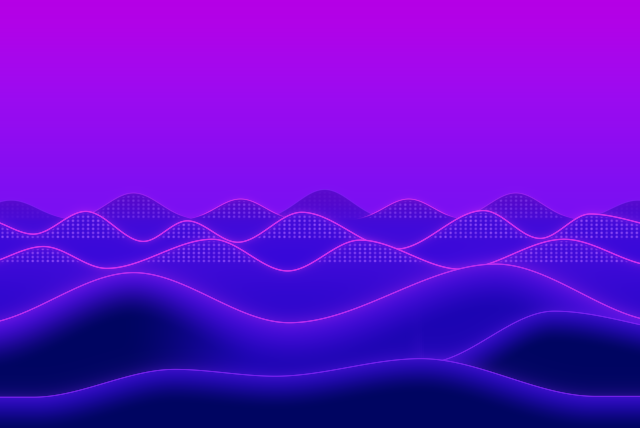
A WebGL 2 fragment shader for this background:

```glsl
#version 300 es
precision highp float;
// Neon wave hills under a violet sky: smooth ridges are stacked back to front.
// Each ridge eases between crests and troughs, then gets a fill, a glowing rim
// and, on the distant hills, a dotted crest. Canvas units are 150 by 100.
uniform vec2 u_resolution;
out vec4 outColor;

const vec3 PINK = vec3(0.86, 0.20, 0.94);
const vec3 VIOLET = vec3(0.50, 0.14, 0.96);
const vec3 INDIGO = vec3(0.25, 0.04, 0.85);
const vec3 BLUE = vec3(0.17, 0.025, 0.80);
const vec3 NAVY = vec3(0.0, 0.02, 0.38);
const vec3 DOT = vec3(0.64, 0.37, 1.0);

float hash(vec2 p) {
    return fract(sin(dot(p, vec2(127.1, 311.7))) * 43758.5);
}

// Height of a curve easing through five turning points
float ridge(float x, vec2 k[5]) {
    float h = k[0].y;
    for (int i = 1; i < 5; i++)
        h += (k[i].y - k[i - 1].y) * smoothstep(k[i - 1].x, k[i].x, x);
    return h;
}

float bell(float x, float center, float width) {
    float t = (x - center) / width;
    return exp(-t * t);
}

// Distance to the ridge, positive above it
float above(vec2 p, float h) {
    float slope = dFdx(h) / dFdx(p.x);
    return (p.y - h) / sqrt(1.0 + slope * slope);
}

vec3 fillBelow(vec3 col, float d, vec3 fill, float px) {
    return mix(col, fill, smoothstep(px, -px, d * 2.0));
}

vec3 rim(vec3 col, float d, vec3 tint, float width, float halo, float strength, float px) {
    float core = 1.0 - smoothstep(width - px * 0.6, width + px * 0.6, abs(d));
    float glow = 0.32 * exp(-abs(d) / halo);
    return mix(col, tint, strength * max(core, glow));
}

// Grid of small lights between the ridge and a level floor
vec3 dots(vec3 col, vec2 p, float d, float ground, float strength, float px) {
    vec2 cell = vec2(1.18, 0.94);
    vec2 id = floor(p / cell);
    vec2 q = (fract(p / cell) - 0.5) * cell;
    float disc = 1.0 - smoothstep(0.27 - px, 0.27 + px, length(q));
    float inside = smoothstep(-0.3, -0.7, d) * smoothstep(ground - 0.2, ground + 0.5, p.y);
    return mix(col, DOT, disc * inside * strength * mix(0.6, 1.0, hash(id)));
}

// Distant hill with a level floor
vec3 farHill(vec3 col, vec2 p, float h, vec3 tint, float lines, float lights, float px) {
    float d = above(p, h);
    vec3 fill = mix(INDIGO, vec3(0.34, 0.03, 0.79), smoothstep(46.0, 55.0, p.y));
    col = fillBelow(col, d, fill, px);
    col = dots(col, p, d, 48.8, lights, px);
    return rim(col, d, tint, 0.15, 0.5, lines * smoothstep(48.5, 50.5, p.y), px);
}

// Dotted middle hill with a bright rim
vec3 midHill(vec3 col, vec2 p, float h, float ground, vec3 fill, float px) {
    float d = above(p, h);
    col = fillBelow(col, d, fill, px);
    col = dots(col, p, d, ground, 0.8, px);
    return rim(col, d, PINK, 0.2, 0.7, 0.92, px);
}

void main() {
    vec2 p = gl_FragCoord.xy / u_resolution * vec2(150.0, 100.0);
    float px = 100.0 / u_resolution.y;
    float x = p.x;

    // Sky
    vec3 col = mix(vec3(0.47, 0.06, 0.95), vec3(0.62, 0.04, 0.94), smoothstep(45.0, 85.0, p.y));
    col = mix(col, vec3(0.71, 0.0, 0.90), smoothstep(75.0, 102.0, p.y));

    // Distant hills, mirrored about the middle
    float m = abs(x - 76.1);
    float horizon = 48.2;
    float back = horizon + 7.5 * bell(m, 0.0, 9.2) + 5.0 * bell(m, 73.5, 9.0);
    float side = horizon + 6.7 * bell(m, 44.8, 9.0);
    float inner = horizon + 5.3 * bell(m, 19.7, 8.2);
    col = farHill(col, p, back, VIOLET, 0.5, 0.1, px);
    col = farHill(col, p, side, mix(VIOLET, PINK, 0.4), 0.65, 0.45, px);
    col = farHill(col, p, inner, PINK, 0.8, 0.6, px);

    // Two dotted ridges
    float upper = ridge(x, vec2[5](vec2(-3.9, 48.8), vec2(7.8, 45.3), vec2(20.1, 50.6), vec2(33.6, 43.6), vec2(43.9, 48.4)))
        + ridge(x, vec2[5](vec2(43.9, 0.0), vec2(55.7, -5.0), vec2(70.7, 2.0), vec2(92.8, -6.6), vec2(113.3, 2.4)))
        + ridge(x, vec2[5](vec2(113.3, 0.0), vec2(126.6, -6.5), vec2(138.3, -0.8), vec2(159.0, -4.3), vec2(175.0, 0.0)));
    float lower = ridge(x, vec2[5](vec2(-5.9, 38.0), vec2(10.2, 42.4), vec2(25.0, 37.3), vec2(49.8, 44.1), vec2(67.4, 36.7)))
        + ridge(x, vec2[5](vec2(67.4, 0.0), vec2(84.4, 7.2), vec2(108.0, 0.4), vec2(132.2, 7.4), vec2(154.0, 1.2)));
    col = midHill(col, p, upper, 44.1, mix(vec3(0.21, 0.03, 0.85), INDIGO, smoothstep(38.0, 48.0, p.y)), px);
    col = midHill(col, p, lower, 38.5, mix(BLUE, INDIGO, smoothstep(26.0, 42.0, p.y)), px);

    // Broad swell: dark on the left, luminous toward the middle
    float d = above(p, ridge(x, vec2[5](vec2(-5.9, 24.2), vec2(31.3, 36.3), vec2(67.8, 24.6), vec2(116.2, 38.3), vec2(156.0, 24.8))));
    vec3 deep = mix(NAVY, vec3(0.11, 0.02, 0.70), smoothstep(28.0, 62.0, x));
    col = fillBelow(col, d, mix(INDIGO, deep, smoothstep(0.0, 11.0, -d)), px);
    col = rim(col, d, mix(VIOLET, PINK, 0.75), 0.2, 1.8, 0.9, px);

    // Right swell
    d = above(p, ridge(x, vec2[5](vec2(94.0, 0.0), vec2(99.6, 15.2), vec2(129.9, 27.3), vec2(166.0, 21.9), vec2(190.0, 26.0))));
    col = fillBelow(col, d, mix(vec3(0.14, 0.03, 0.72), NAVY, smoothstep(0.0, 7.5, -d)), px);
    col = rim(col, d, VIOLET, 0.18, 1.4, 0.85, px);

    // Front swell
    d = above(p, ridge(x, vec2[5](vec2(7.8, 7.2), vec2(41.0, 13.7), vec2(64.5, 12.1), vec2(98.6, 16.2), vec2(139.6, 7.4))));
    col = fillBelow(col, d, mix(vec3(0.13, 0.03, 0.71), NAVY, smoothstep(0.0, 8.0, -d)), px);
    col = rim(col, d, VIOLET, 0.18, 1.6, 0.85, px);

    outColor = vec4(col, 1.0);
}
```
